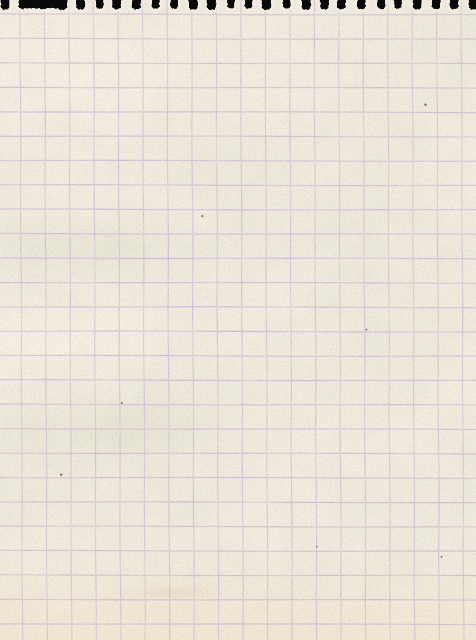
Give the GLSL for this pattern, as a Shadertoy shader.

```glsl
// Draws a worn sheet of violet squared paper with a torn row of binding holes.

float hash(vec2 p) {
    vec3 q = fract(vec3(p.xyx) * 0.1031);
    q += dot(q, q.yzx + 33.33);
    return fract((q.x + q.y) * q.z);
}

// Distance to the nearest scattered point, one point per cell.
float cellular(vec2 p) {
    vec2 cell = floor(p);
    float nearest = 2.0;
    for (int j = -1; j <= 1; j++)
    for (int i = -1; i <= 1; i++) {
        vec2 c = cell + vec2(i, j);
        vec2 point = c + vec2(hash(c), hash(c + 71.3));
        nearest = min(nearest, length(p - point));
    }
    return nearest;
}

// Layered, warped sines in roughly -1..1.
float waves(vec2 p) {
    float sum = 0.0, amp = 0.5;
    for (int i = 0; i < 4; i++) {
        sum += amp * sin(p.x + 1.3 * sin(p.y)) * cos(p.y + 0.7 * sin(p.x));
        p = mat2(1.5, 1.1, -1.1, 1.5) * p + 2.7;
        amp *= 0.55;
    }
    return sum;
}

float blob(vec2 p, vec2 center, vec2 radius) {
    vec2 q = (p - center) / radius;
    return exp(-dot(q, q));
}

float roundBox(vec2 p, vec2 halfSize, float radius) {
    vec2 q = abs(p) - halfSize + radius;
    return length(max(q, 0.0)) + min(max(q.x, q.y), 0.0) - radius;
}

// Coverage of evenly spaced lines along one axis.
float ruled(float x, float start, float pitch, float halfWidth, float px) {
    float d = abs(fract((x - start) / pitch + 0.5) - 0.5) * pitch;
    return clamp((halfWidth + 0.5 * px - d) / px, 0.0, 1.0);
}

// Signed distance to the perforations; p.y is measured down from the top.
float perforations(vec2 p, float pitch) {
    vec2 ragged = p + 0.0015 * vec2(waves(p * 390.0), waves(p.yx * 430.0));
    float u = ragged.x / pitch + 0.23;
    float id = floor(u);
    float shift = (hash(vec2(id, 4.0)) - 0.5) * 0.004;
    vec2 q = vec2((fract(u) - 0.5) * pitch - shift, ragged.y - 0.004);
    vec2 size = vec2(0.0066, 0.0105) + 0.002 * (hash(vec2(id, 9.0)) - 0.5);
    float hole = roundBox(q, size, 0.0055);
    float tear = roundBox(ragged - vec2(0.066, 0.002), vec2(0.036, 0.011), 0.004);
    return min(hole, tear);
}

// Paper tone: mottling, soft creases on the left, warm foot and fine grain.
vec3 paper(vec2 p) {
    vec3 light = vec3(0.95, 0.93, 0.88);
    vec3 shade = vec3(0.905, 0.89, 0.835);
    float tone = 0.5 + 0.3 * waves(p * 9.0) + 0.2 * waves(p * 47.0);
    tone += 0.6 * blob(p, vec2(0.16, 0.385), vec2(0.16, 0.038));
    tone += 0.55 * blob(p, vec2(0.17, 0.675), vec2(0.16, 0.04));
    tone -= 0.5 * blob(p, vec2(0.08, 0.52), vec2(0.22, 0.05));
    tone -= 0.5 * blob(p, vec2(0.08, 0.10), vec2(0.2, 0.09));
    vec3 col = mix(light, shade, clamp(tone, -0.2, 1.6));
    col = mix(col, vec3(0.94, 0.89, 0.81), 0.65 * smoothstep(0.85, 0.98, p.y));
    col -= vec3(0.02, 0.035, 0.05) * blob(p, vec2(0.27, 0.925), vec2(0.05, 0.009));
    return col + 0.045 * (0.45 - cellular(p * 290.0));
}

// Sparse dark flecks of varied size.
float specks(vec2 p, float scale, float px) {
    vec2 cell = floor(p * scale);
    vec2 center = (cell + 0.2 + 0.6 * vec2(hash(cell + 3.1), hash(cell + 8.7))) / scale;
    float radius = 0.0006 + 0.0009 * hash(cell + 5.5);
    float present = step(0.95, hash(cell + 19.0));
    return present * (1.0 - smoothstep(radius - px * 0.5, radius + px, length(p - center)));
}

void mainImage(out vec4 fragColor, in vec2 fragCoord) {
    float px = 1.0 / iResolution.y;
    vec2 p = vec2(fragCoord.x, iResolution.y - fragCoord.y) * px;
    vec3 col = paper(p);

    // Slightly skewed ruling with uneven ink
    float wobble = 0.0004 * sin(p.y * 23.0 + p.x * 9.0);
    float columns = ruled(p.x - 0.004 * p.y + wobble, 0.0313, 0.0383, 0.00095, px);
    float rows = ruled(p.y - 0.0015 * p.x + wobble, 0.0221, 0.0381, 0.001, px);
    float wear = 0.75 + 0.3 * waves(p * 31.0) - 0.3 * (cellular(p * 230.0) - 0.4);
    float ink = max(columns * 0.75, rows * 0.85) * clamp(wear, 0.35, 1.0);
    vec3 violet = mix(vec3(0.74, 0.68, 0.87), vec3(0.83, 0.71, 0.80),
                      0.5 + 0.5 * waves(p * 5.0 + 2.0));
    col = mix(col, violet, ink);
    col = mix(col, vec3(0.25, 0.24, 0.23), 0.7 * specks(p, 17.0, px));

    // Frayed pale rim, then the dark holes
    float hole = perforations(p, 0.0293);
    float rim = 1.0 - smoothstep(0.001, 0.006, hole);
    col = mix(col, vec3(0.95, 0.94, 0.91), 0.8 * rim);
    col = mix(col, vec3(0.04), 1.0 - smoothstep(-px * 0.5, px * 0.5, hole));
    fragColor = vec4(clamp(col, 0.0, 1.0), 1.0);
}
```
